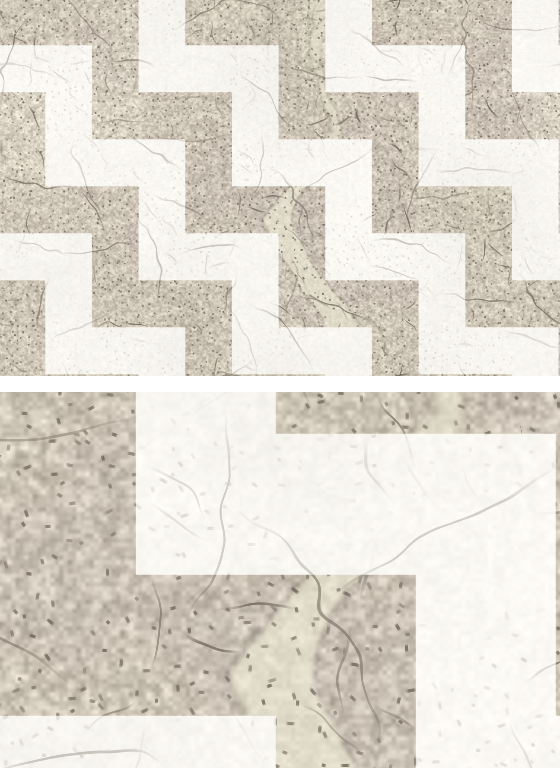
Top, the full canvas; bottom, a detail of the centre.
Reproduce this pattern procedurally as a WebGL 1 fragment shader.

```glsl
precision highp float;
// Stepped zigzag bands of beige and off-white stone, three repeats across and two down.
// A staircase cell rule picks the stone; wrapping noise gives clouds and grain, and
// scattered curved strokes give cracks and pits, all continuous across the bands.
uniform vec2 u_resolution;

const vec2 GRID = vec2(12.0, 8.0);
const vec2 GRID_SHIFT = vec2(0.03, 0.037);
const float TAU = 6.28319;
const vec3 PALE = vec3(0.972, 0.963, 0.945);
const vec3 BEIGE = vec3(0.815, 0.782, 0.722);
const vec3 CREAM = vec3(0.885, 0.865, 0.795);
const vec3 MAUVE = vec3(0.735, 0.695, 0.655);
const vec3 CRACK = vec3(0.43, 0.395, 0.345);

float hash(vec2 p, float seed) {
  return fract(sin(dot(p, vec2(127.1, 311.7)) + seed * 74.7) * 43758.5);
}

// Value noise that wraps after period cells
float noise(vec2 uv, vec2 period, float seed) {
  vec2 p = uv * period;
  vec2 i = floor(p);
  vec2 f = fract(p);
  f = f * f * (3.0 - 2.0 * f);
  vec2 a = mod(i, period);
  vec2 b = mod(i + 1.0, period);
  return mix(mix(hash(a, seed), hash(vec2(b.x, a.y), seed), f.x),
             mix(hash(vec2(a.x, b.y), seed), hash(b, seed), f.x), f.y);
}

float fbm(vec2 uv, vec2 period, float seed) {
  float sum = 0.0;
  float gain = 0.5;
  for (int i = 0; i < 5; i++) {
    sum += gain * noise(uv, period, seed + float(i));
    period *= 2.0;
    gain *= 0.5;
  }
  return sum / 0.96875;
}

// One random curved stroke per cell, mostly falling to the right
float strokes(vec2 uv, vec2 period, float len, float width, float amount, float seed) {
  vec2 p = uv * period;
  float blur = period.x / u_resolution.x;
  float ink = 0.0;
  for (int j = -1; j <= 1; j++) {
    for (int i = -1; i <= 1; i++) {
      vec2 id = floor(p) + vec2(float(i), float(j));
      vec2 key = mod(id, period);
      vec2 d = p - id - vec2(hash(key, seed), hash(key, seed + 1.0));
      float angle = mix(-1.9, 0.6, hash(key, seed + 2.0));
      float c = cos(angle);
      float s = sin(angle);
      d = vec2(c * d.x + s * d.y, c * d.y - s * d.x);
      d.y += (hash(key, seed + 3.0) - 0.5) * 0.8 * d.x * d.x;
      float reach = len * mix(0.45, 1.0, hash(key, seed + 4.0));
      float taper = 1.0 - smoothstep(0.3 * reach, reach, abs(d.x));
      float line = 1.0 - smoothstep(width, width + blur, abs(d.y));
      float shown = step(hash(key, seed + 5.0), amount);
      ink = max(ink, line * taper * shown * mix(0.5, 1.0, hash(key, seed + 6.0)));
    }
  }
  return ink;
}

// 1 on beige cells: three-wide treads on even rows, one-wide risers on odd rows
float beigeCell(vec2 cell) {
  float k = mod(cell.x - cell.y + 16.0, 4.0);
  float tread = 1.0 - step(2.5, k);
  float riser = step(0.5, k) * (1.0 - step(1.5, k));
  return mix(tread, riser, mod(cell.y + 16.0, 2.0));
}

// Blends neighbouring cells over about one pixel
float zigzag(vec2 uv) {
  vec2 p = vec2(uv.x, 1.0 - uv.y) * GRID + GRID_SHIFT - 0.5;
  vec2 i = floor(p);
  vec2 f = clamp((fract(p) - 0.5) * u_resolution / GRID + 0.5, 0.0, 1.0);
  return mix(mix(beigeCell(i), beigeCell(i + vec2(1.0, 0.0)), f.x),
             mix(beigeCell(i + vec2(0.0, 1.0)), beigeCell(i + 1.0), f.x), f.y);
}

void main() {
  vec2 uv = gl_FragCoord.xy / u_resolution;
  float down = 1.0 - uv.y;
  float cloud = fbm(uv, vec2(6.0, 4.0), 3.0);
  float tint = fbm(uv, vec2(5.0, 3.0), 11.0);
  float grain = 0.5 * noise(uv, vec2(192.0, 128.0), 21.0)
              + 0.5 * noise(uv, vec2(384.0, 256.0), 22.0);

  // Wandering fault: a cream seam, widest in the lower half, with a dark rim
  float wander = 0.57 + 0.045 * sin(2.0 * TAU * down - 2.83) + 0.14 * (tint - 0.5);
  float fault = abs(uv.x - wander + 0.06 * (cloud - 0.5));
  float faultWidth = 0.016 - 0.013 * sin(TAU * down);
  float seam = 1.0 - smoothstep(faultWidth, faultWidth + 0.006, fault);
  float rim = 1.0 - smoothstep(0.0, 0.006, abs(fault - faultWidth - 0.004));
  float nearFault = 1.0 - smoothstep(0.02, 0.12, fault);

  // Cracks and pits, bent by noise
  vec2 bend = vec2(noise(uv, vec2(48.0, 32.0), 31.0), noise(uv, vec2(48.0, 32.0), 32.0));
  vec2 bent = uv + 0.013 * (bend - 0.5);
  float longCracks = strokes(bent, vec2(9.0, 6.0), 0.9, 0.004, 0.75, 41.0);
  float cracks = strokes(bent, vec2(27.0, 18.0), 0.85, 0.012, 0.35 + 0.5 * nearFault, 51.0);
  float pits = strokes(uv, vec2(84.0, 56.0), 0.3, 0.055, 0.6, 61.0);
  float patchy = smoothstep(0.35, 0.65, fbm(uv, vec2(9.0, 6.0), 71.0));
  float vein = 1.0 - smoothstep(0.0, 0.012, abs(tint - 0.47));

  vec3 beige = mix(BEIGE, MAUVE, 0.65 * smoothstep(0.48, 0.72, cloud));
  beige = mix(beige, CREAM, 0.5 * smoothstep(0.52, 0.72, tint) + 0.25 * vein);
  beige = mix(beige, CREAM, 0.8 * seam) - 0.06 * rim;
  beige += 0.12 * (cloud - 0.5) + 0.3 * (grain - 0.5) * (1.0 - 0.6 * seam);
  float beigeInk = max(max(0.75 * longCracks, cracks * mix(0.4, 0.9, patchy)), 0.85 * pits);
  beige = mix(beige, CRACK, beigeInk);

  vec3 pale = PALE + 0.05 * (cloud - 0.5) + 0.05 * (grain - 0.5) - 0.012 * vein;
  float paleInk = max(max(0.36 * longCracks, 0.22 * cracks * patchy), 0.2 * pits * patchy);
  pale = mix(pale, CRACK, paleInk);

  gl_FragColor = vec4(clamp(mix(pale, beige, zigzag(uv)), 0.0, 1.0), 1.0);
}
```
